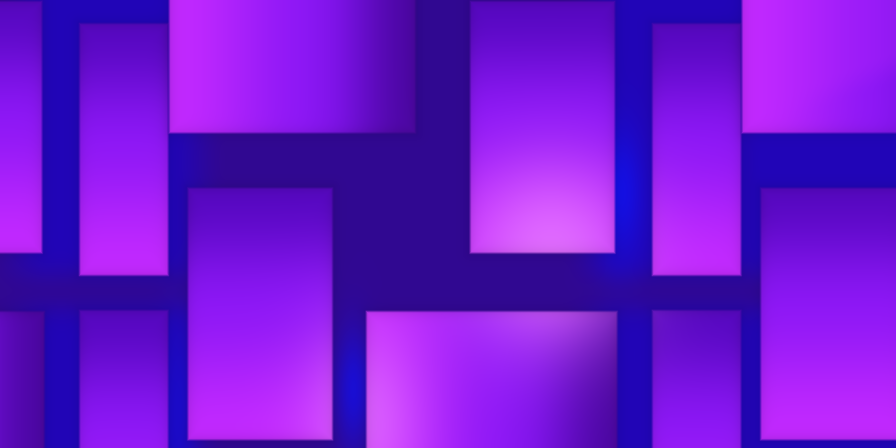
Reproduce this background procedurally as a Shadertoy shader.

```glsl
const float PERIOD = 1.2786;
const float MARGIN = 0.1;
const int TILE_COUNT = 6;

const vec3 NIGHT = vec3(0.19, 0.03, 0.57);
const vec3 BLUE = vec3(0.13, 0.02, 0.72);
const vec3 NEON_BLUE = vec3(0.08, 0.06, 0.90);
const vec3 INDIGO = vec3(0.34, 0.03, 0.76);
const vec3 VIOLET = vec3(0.55, 0.09, 0.96);
const vec3 MAGENTA = vec3(0.76, 0.16, 1.00);
const vec3 PINK = vec3(0.88, 0.42, 1.00);

// Left, bottom, width, height of each panel
const vec4 TILES[TILE_COUNT] = vec4[](
    vec4(1.0495, 0.435, 0.323, 0.5625),
    vec4(0.1775, 0.385, 0.198, 0.5625),
    vec4(0.3776, 0.703, 0.550, 0.5600),
    vec4(0.4193, 0.018, 0.323, 0.5625),
    vec4(0.8177, -0.255, 0.560, 0.5600),
    vec4(0.1775, -0.255, 0.198, 0.5625)
);

float boxDistance(vec2 p, vec2 halfSize) {
    vec2 d = abs(p) - halfSize;
    return length(max(d, 0.0)) + min(max(d.x, d.y), 0.0);
}

// Elliptical soft light
float glow(vec2 p, vec2 centre, vec2 radius) {
    vec2 d = (p - centre) / radius;
    return exp(-dot(d, d));
}

vec3 ramp(float t) {
    vec3 low = mix(INDIGO, VIOLET, smoothstep(0.0, 0.5, t));
    return mix(low, MAGENTA, smoothstep(0.4, 1.0, t));
}

// Position inside a panel that repeats sideways
vec2 tileSpace(vec2 p, vec4 tile) {
    vec2 q = p - tile.xy;
    q.x = mod(q.x + MARGIN, PERIOD) - MARGIN;
    return q;
}

vec3 background(vec2 p) {
    // Blue columns, broken by a dark row
    float fromColumn = abs(mod(p.x - 0.24 + 0.5 * PERIOD, PERIOD) - 0.5 * PERIOD);
    float column = 1.0 - smoothstep(0.13, 0.27, fromColumn);
    float row = exp(-pow((p.y - 0.35) / 0.05, 2.0));
    float blue = max(column, smoothstep(1.55, 1.7, p.x)) * (1.0 - 0.85 * row);
    vec3 colour = mix(NIGHT, BLUE, blue);

    // Light spilling into the gaps
    float spill = glow(p, vec2(1.385, 0.57), vec2(0.05, 0.14));
    spill += 0.8 * glow(p, vec2(0.79, 0.13), vec2(0.04, 0.13));
    spill += 0.5 * glow(p, vec2(0.40, 0.08), vec2(0.04, 0.20));
    return mix(colour, NEON_BLUE, min(spill, 1.0));
}

vec3 panelColour(vec2 p, vec2 uv, float sideways) {
    // Wide panels fade to the right, tall ones fade upward
    float t = 1.0 - mix(uv.y, uv.x, sideways);
    vec3 colour = ramp(t);
    float dim = sideways * smoothstep(0.65, 1.0, uv.x);
    colour *= 1.0 - vec3(0.12, 0.2, 0.15) * dim;

    // Pink hot spots and a slanted sheen
    float hot = glow(p, vec2(1.23, 0.43), vec2(0.19, 0.20));
    hot += 0.8 * glow(p, vec2(0.81, 0.05), vec2(0.13, 0.22));
    colour = mix(colour, PINK, min(hot, 1.0));
    float sheen = smoothstep(-0.02, 0.06, p.y - 0.72 - 0.37 * (p.x - 1.7));
    sheen *= smoothstep(1.66, 1.85, p.x) * sideways;
    return mix(colour, MAGENTA, 0.22 * sheen);
}

vec3 drawTile(vec3 under, vec2 p, vec4 tile, float pixel) {
    vec2 q = tileSpace(p, tile);
    float d = boxDistance(q - 0.5 * tile.zw, 0.5 * tile.zw);
    float sideways = step(0.4, tile.z);
    float softness = max(0.004, pixel);
    vec3 panel = panelColour(p, q / tile.zw, sideways);
    panel *= 1.0 - 0.10 * exp(min(d, 0.0) / 0.012);

    // Faint shade around the panel, then its soft edge
    under *= 1.0 - 0.08 * exp(-max(d, 0.0) / 0.012);
    return mix(under, panel, 1.0 - smoothstep(-softness, softness, d));
}

void mainImage(out vec4 fragColor, in vec2 fragCoord) {
    vec2 p = 2.0 * fragCoord / iResolution.xy * vec2(1.0, 0.5);
    float pixel = 1.0 / iResolution.y;
    vec3 colour = background(p);
    for (int i = 0; i < TILE_COUNT; i++) {
        colour = drawTile(colour, p, TILES[i], pixel);
    }
    fragColor = vec4(colour, 1.0);
}
```
